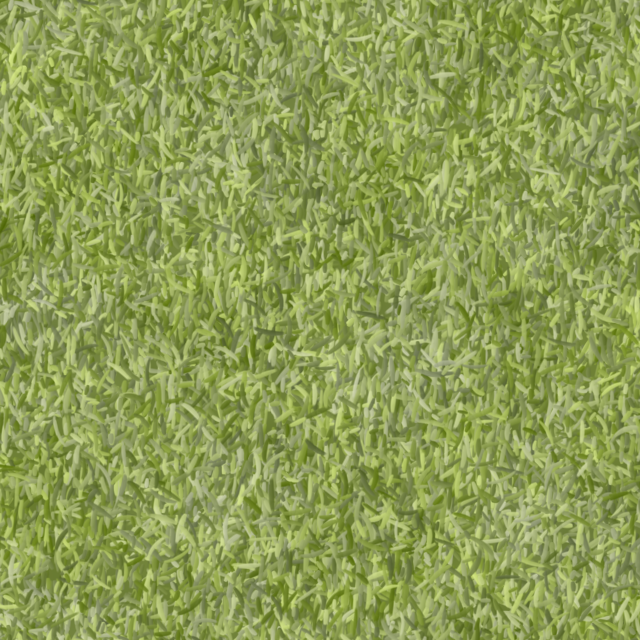
Give the GLSL for this texture, as a three.js fragment shader.

```glsl
// Dense, soft-edged lawn of short tangled grass blades, mostly upright.
#define CELLS 30.0
#define LAYERS 16
#define HALF_LENGTH vec2(0.009, 0.030)
#define HALF_WIDTH vec2(0.0025, 0.0043)
#define SOFTNESS 0.0018
#define MAX_TILT 1.5
#define MAX_BEND 10.0
#define OPACITY 0.88
#define GRASS vec3(0.570, 0.631, 0.353)
#define TONE_SPAN vec3(0.215, 0.205, 0.210)
#define VIVID_SHIFT vec3(0.000, 0.022, -0.090)

varying vec2 vUv;

vec3 hash3(vec3 p) {
  p = fract(p * vec3(0.1031, 0.1030, 0.0973));
  p += dot(p, p.yxz + 33.33);
  return fract((p.xxy + p.yxx) * p.zyx);
}

// Broad, uneven variation from warped layered sines, about -1 to 1.
float patches(vec2 p) {
  float sum = 0.0;
  float weight = 0.5;
  for (int i = 0; i < 4; i++) {
    p += 0.35 * sin(p.yx * 1.7 + 1.3);
    sum += weight * sin(p.x + 0.8) * sin(p.y + 2.1);
    p = mat2(0.8, 0.6, -0.6, 0.8) * p * 1.8;
    weight *= 0.7;
  }
  return sum;
}

// Colour from lightness (tone) and from grey-green to vivid green.
vec3 grassColor(float tone, float vivid) {
  return GRASS + TONE_SPAN * tone + VIVID_SHIFT * vivid;
}

// Returns blade coverage in x and position across the blade in y.
vec2 blade(vec2 p, float tilt, float bend, float halfLength, float halfWidth) {
  float c = cos(tilt);
  float s = sin(tilt);
  p = vec2(c * p.x - s * p.y, s * p.x + c * p.y);
  p.x += bend * p.y * p.y;
  float along = p.y / halfLength;
  float width = halfWidth * (1.0 - 0.6 * min(along * along, 1.0));
  float body = 1.0 - smoothstep(width - SOFTNESS, width + SOFTNESS, abs(p.x));
  float tips = 1.0 - smoothstep(0.7, 1.0, abs(along));
  return vec2(body * tips, clamp(p.x / halfWidth, -1.0, 1.0));
}

void main() {
  float patchTone = patches(vUv * 13.0);
  float patchVivid = patches(vUv.yx * 11.0 + 5.0);

  // Shaded ground between the blades
  vec3 color = grassColor(-0.65 + 0.2 * patchTone, 0.3 * patchVivid);

  // Layers of blades, one scattered in each cell
  vec2 grid = vUv * CELLS;
  for (int layer = 0; layer < LAYERS; layer++) {
    float id = float(layer);
    vec2 layerGrid = grid + vec2(0.37, 0.71) * id;
    vec2 home = floor(layerGrid);
    for (int j = -1; j <= 1; j++) {
      for (int i = -1; i <= 1; i++) {
        vec2 cell = home + vec2(float(i), float(j));
        vec3 place = hash3(vec3(cell + 17.0, id * 7.0 + 3.0));
        vec3 form = hash3(vec3(cell + 91.0, id * 11.0 + 5.0));
        vec3 look = hash3(vec3(cell + 143.0, id * 13.0 + 8.0));

        // Squaring the lean keeps most blades near vertical
        float lean = place.z * 2.0 - 1.0;
        float tilt = MAX_TILT * lean * abs(lean) + 0.08;
        float bend = MAX_BEND * (form.z * 2.0 - 1.0);
        float halfLength = mix(HALF_LENGTH.x, HALF_LENGTH.y, form.x * form.x);
        float halfWidth = mix(HALF_WIDTH.x, HALF_WIDTH.y, form.y);
        vec2 offset = (layerGrid - cell - place.xy) / CELLS;
        vec2 shape = blade(offset, tilt, bend, halfLength, halfWidth);

        // Light falls from the left across each blade
        float tone = look.x * 2.0 - 1.0 - 0.25 * shape.y + 0.25 * patchTone;
        float vivid = look.y * 2.0 - 1.0 + 0.45 * patchVivid;
        color = mix(color, grassColor(tone, vivid), shape.x * OPACITY);
      }
    }
  }

  gl_FragColor = vec4(clamp(color, 0.0, 1.0), 1.0);
}
```
